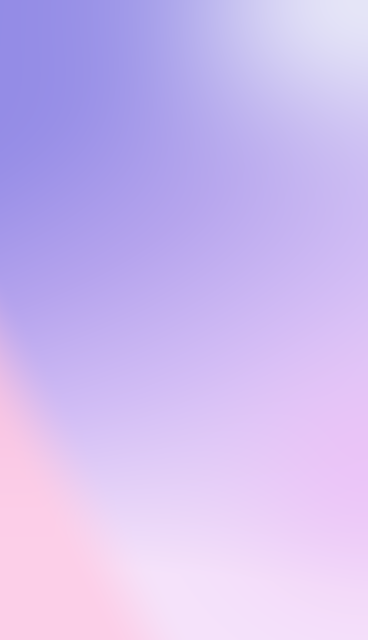
This background is drawn by a Shadertoy shader. Its source:

```glsl
#define TILT 0.68
#define TILT_FADE 0.8
#define RAMP_SOFTNESS 0.01
#define PALE_FALLOFF vec2(4.2, 22.0)
#define ORCHID_CENTER vec2(1.0, 0.73)
#define ORCHID_RADIUS vec2(0.35, 0.20)
#define ORCHID_AMOUNT 0.65
#define PINK_START 0.54
#define PINK_SLOPE 1.1
#define PINK_EDGE vec2(-0.12, 0.14)

const vec3 PERIWINKLE = vec3(0.57, 0.54, 0.90);
const vec3 LAVENDER   = vec3(0.71, 0.64, 0.93);
const vec3 LILAC      = vec3(0.82, 0.74, 0.96);
const vec3 MIST       = vec3(0.96, 0.89, 0.98);
const vec3 PALE_BLUE  = vec3(0.90, 0.90, 0.97);
const vec3 ORCHID     = vec3(0.93, 0.74, 0.97);
const vec3 ROSE       = vec3(0.96, 0.75, 0.88);
const vec3 BLUSH      = vec3(0.99, 0.81, 0.91);

float linearStep(float a, float b, float x) {
    return clamp((x - a) / (b - a), 0.0, 1.0);
}

float gaussian(vec2 offset, vec2 falloff) {
    return exp(-dot(offset * offset, falloff));
}

// Four-stop ramp with a rounded lower end
vec3 violetRamp(float d) {
    d = 0.5 * (d + sqrt(d * d + RAMP_SOFTNESS));
    vec3 color = mix(PERIWINKLE, LAVENDER, linearStep(0.0, 0.35, d));
    color = mix(color, LILAC, linearStep(0.35, 0.60, d));
    return mix(color, MIST, linearStep(0.60, 0.90, d));
}

void mainImage(out vec4 fragColor, in vec2 fragCoord) {
    // x runs right, y runs down from the top edge
    vec2 p = fragCoord / iResolution.xy;
    p.y = 1.0 - p.y;

    // Diagonal base that levels out toward the bottom
    float depth = p.y + (p.x - 0.5) * (TILT - TILT_FADE * p.y);
    vec3 color = violetRamp(depth);

    // Pale light in the top right corner
    color = mix(color, PALE_BLUE, gaussian(p - vec2(1.0, 0.0), PALE_FALLOFF));

    // Orchid glow on the right edge
    vec2 orchidFalloff = 1.0 / (ORCHID_RADIUS * ORCHID_RADIUS);
    color = mix(color, ORCHID, ORCHID_AMOUNT * gaussian(p - ORCHID_CENTER, orchidFalloff));

    // Pink wedge in the lower left corner
    float wedge = p.y - PINK_START - PINK_SLOPE * p.x;
    vec3 pink = mix(ROSE, BLUSH, smoothstep(0.5, 0.85, p.y));
    color = mix(color, pink, smoothstep(PINK_EDGE.x, PINK_EDGE.y, wedge));

    fragColor = vec4(color, 1.0);
}
```
